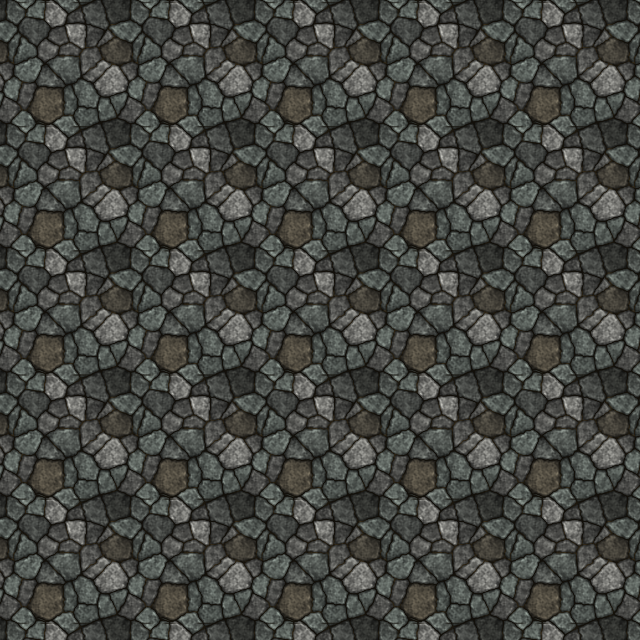
This texture is drawn by a Shadertoy shader. Its source:

```glsl
// Repeating wall of irregular grey stones with thin, dark earthy joints.
// Each tile is a wrapped, weighted Voronoi diagram; distance to the cell borders
// gives joints and bevels, and periodic noise adds rough edges, grain and stains.

const float REPEATS = 5.154;             // tiles across and up the canvas
const vec2 TILE_OFFSET = vec2(0.0, 0.134);
const float CELLS = 6.0;                 // stones along each side of a tile
const float JITTER = 0.95;
const float SIZE_VARIATION = 0.30;
const float JOINT = 0.027;               // half width, in cells
const float BEVEL = 0.11;
const float ROUNDING = 46.0;             // higher is sharper corners
const float ROUGHNESS = 0.07;
const float FINE_ROUGHNESS = 0.07;
const float SEAM = 0.005;                // half width, in tiles

const vec3 JOINT_DARK = vec3(0.070, 0.060, 0.038);
const vec3 JOINT_EARTH = vec3(0.23, 0.19, 0.115);
const vec3 SLATE = vec3(0.296, 0.318, 0.302);
const vec3 GREY = vec3(0.298, 0.299, 0.288);
const vec3 PALE = vec3(0.435, 0.435, 0.42);
const vec3 BROWN = vec3(0.275, 0.257, 0.218);
const vec3 UMBER = vec3(0.235, 0.224, 0.196);
const vec3 CHARCOAL = vec3(0.185, 0.19, 0.178);

// Distinctive stones: centre in cells, then size weight
const vec3 PALE_ROUND = vec3(5.34, 2.26, 0.50);
const vec3 PALE_SMALL = vec3(3.78, 4.60, 0.28);
const vec3 PALE_WEDGE = vec3(2.60, 5.40, 0.24);
const vec3 BROWN_LARGE = vec3(2.36, 1.16, 0.72);
const vec3 UMBER_ROUND = vec3(5.66, 3.70, 0.42);
const vec3 DARK_SQUARE = vec3(5.70, 5.64, 0.26);

// Whole-number turns that keep the noise wrapping while hiding its lattice
const mat2 DIAGONAL = mat2(1.0, 1.0, -1.0, 1.0);
const mat2 OBLIQUE = mat2(2.0, 1.0, -1.0, 2.0);

struct Stone { vec2 seed; float weight; vec3 colour; };

float hash(vec2 p) {
    return fract(sin(dot(p, vec2(127.1, 311.7))) * 43758.5453);
}

// Value noise on a tile, wrapping after 'period' lattice steps
float noise(vec2 tile, float period) {
    vec2 p = tile * period, i = floor(p), f = p - i;
    f = f * f * (3.0 - 2.0 * f);
    vec2 a = mod(i, period), b = mod(i + 1.0, period);
    return mix(mix(hash(a), hash(vec2(b.x, a.y)), f.x),
               mix(hash(vec2(a.x, b.y)), hash(b), f.x), f.y);
}

vec2 noise2(vec2 tile, float period) {
    return vec2(noise(tile, period), noise(tile + 0.37, period)) - 0.5;
}

// Replaces the stone if the distinctive one lies in its cell
void accent(inout Stone s, vec2 id, vec3 spot, vec3 colour) {
    if (distance(id, floor(spot.xy)) < 0.5) s = Stone(fract(spot.xy), spot.z, colour);
}

Stone stoneAt(vec2 cell) {
    vec2 id = mod(cell, CELLS);
    vec2 rnd = vec2(hash(id + 13.7), hash(id + 41.3));
    float tone = mix(0.78, 1.20, hash(id + 71.9));
    vec3 colour = mix(GREY, SLATE, smoothstep(0.2, 0.6, hash(id + 29.1))) * tone;
    Stone s = Stone(0.5 + JITTER * (rnd - 0.5), SIZE_VARIATION * hash(id + 5.3), colour);
    accent(s, id, PALE_ROUND, PALE);
    accent(s, id, PALE_SMALL, PALE * 0.96);
    accent(s, id, PALE_WEDGE, PALE * 0.90);
    accent(s, id, BROWN_LARGE, BROWN);
    accent(s, id, UMBER_ROUND, UMBER);
    accent(s, id, DARK_SQUARE, CHARCOAL);
    s.seed += cell;
    return s;
}

float power(Stone s, vec2 p) {
    vec2 d = s.seed - p;
    return dot(d, d) - s.weight;
}

// Returns the stone under p and its rounded distance to the border
Stone findStone(vec2 p, out float border) {
    vec2 base = floor(p);
    Stone best = stoneAt(base);
    float nearest = power(best, p);
    for (int k = 0; k < 25; k++) {
        Stone s = stoneAt(base + vec2(k % 5 - 2, k / 5 - 2));
        float d = power(s, p);
        if (d < nearest) { nearest = d; best = s; }
    }
    float sum = 0.0;
    for (int k = 0; k < 25; k++) {
        Stone s = stoneAt(base + vec2(k % 5 - 2, k / 5 - 2));
        float gap = distance(s.seed, best.seed);
        if (gap > 0.001) sum += exp(-ROUNDING * (power(s, p) - nearest) / (2.0 * gap));
    }
    border = -log(max(sum, 1e-12)) / ROUNDING;
    return best;
}

void mainImage(out vec4 fragColor, in vec2 fragCoord) {
    vec2 tile = fragCoord / iResolution.y * REPEATS - TILE_OFFSET;
    float pixel = REPEATS / iResolution.y;

    // Rough stone outlines
    vec2 warp = ROUGHNESS * noise2(tile, 18.0) + FINE_ROUGHNESS * noise2(tile, 41.0);
    vec2 p = tile * CELLS + warp;
    float border;
    Stone stone = findStone(p, border);

    // Grain, stains, bright middles and worn pale rims
    float stain = noise(tile, 11.0), mottle = noise(OBLIQUE * tile, 12.0);
    float grain = noise(DIAGONAL * tile, 50.0);
    float wear = 0.46 + 0.20 * stain + 0.36 * mottle + 0.54 * grain;
    float middle = 1.10 - 0.35 * min(dot(p - stone.seed, p - stone.seed), 0.8);
    float bevel = smoothstep(JOINT, JOINT + BEVEL, border);
    float rim = bevel * (1.0 - smoothstep(0.12, 0.24, border)) * smoothstep(0.3, 0.7, mottle);
    vec3 colour = stone.colour * wear * middle * mix(0.62, 1.04, bevel) * (1.0 + 0.28 * rim);

    // Earthy joints
    vec3 joint = mix(JOINT_DARK, JOINT_EARTH, smoothstep(0.4, 0.9, stain) * grain);
    float halfBlur = 0.45 * pixel * CELLS;
    colour = mix(joint, colour, smoothstep(JOINT - halfBlur, JOINT + halfBlur, border));

    // Thin broken crack where tiles meet
    float seam = abs(fract(tile.y + 0.5) - 0.5);
    float crack = 1.0 - smoothstep(SEAM - 0.5 * pixel, SEAM + 0.7 * pixel, seam);
    colour = mix(colour, JOINT_DARK, 0.65 * crack * smoothstep(0.15, 0.5, stain));
    fragColor = vec4(colour, 1.0);
}
```
